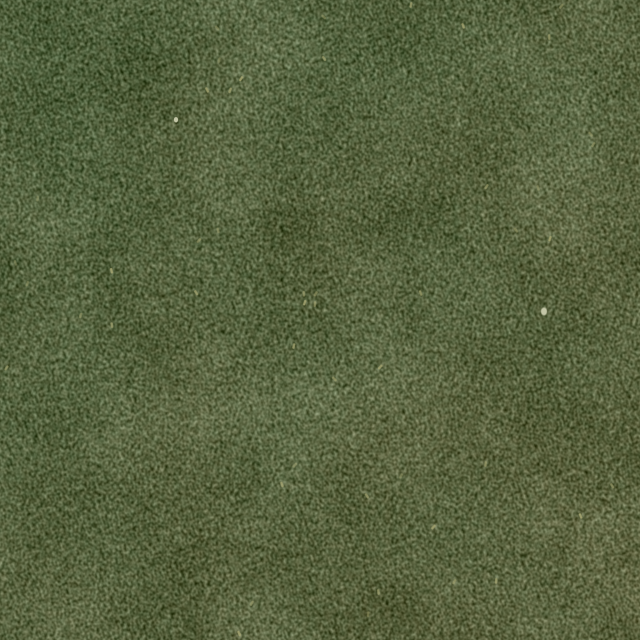
A three.js fragment shader for this texture:

```glsl
#define TURF_COLOR vec3(0.340, 0.384, 0.245)
#define STRAW_COLOR vec3(0.64, 0.64, 0.44)
#define PEBBLE_COLOR vec3(0.77, 0.78, 0.66)
#define WARM_SHIFT vec3(0.032, 0.006, 0.006)
#define GRAIN_SCALE 212.0
#define GRAIN_CONTRAST 0.265
#define PATCH_SCALE 4.0
#define PATCH_CONTRAST 0.055
#define STRAW_CELLS 60.0
#define STRAW_CENTER vec2(0.48, 0.53)
#define PEBBLE_CELLS 9.0
#define PEBBLE_SHARE 0.04

varying vec2 vUv;

float hash(vec2 p) {
  vec3 q = fract(vec3(p.xyx) * 0.1031);
  q += dot(q, q.yzx + 33.33);
  return fract((q.x + q.y) * q.z);
}

vec2 hash2(vec2 p) {
  return vec2(hash(p + 17.0), hash(p + 71.0));
}

mat2 rotation(float angle) {
  float c = cos(angle), s = sin(angle);
  return mat2(c, s, -s, c);
}

float cornerSlope(vec2 cell, vec2 offset) {
  float angle = 6.2832 * hash(cell);
  return dot(vec2(cos(angle), sin(angle)), offset);
}

float gradientNoise(vec2 p) {
  vec2 i = floor(p), f = fract(p);
  vec2 u = f * f * f * (f * (f * 6.0 - 15.0) + 10.0);
  vec2 e = vec2(1.0, 0.0);
  float low = mix(cornerSlope(i, f), cornerSlope(i + e, f - e), u.x);
  float high = mix(cornerSlope(i + e.yx, f - e.yx), cornerSlope(i + 1.0, f - 1.0), u.x);
  return mix(low, high, u.y);
}

// Broad mottling, from large stains down to small tufts
float patches(vec2 p) {
  float sum = 0.0, weight = 1.0;
  for (int i = 0; i < 5; i++) {
    sum += weight * gradientNoise(p);
    p = rotation(0.6) * p * 2.0 + 19.0;
    weight *= 0.82;
  }
  return sum;
}

// Short blades leaning both ways, slightly taller than wide
float grassGrain(vec2 uv) {
  vec2 stretch = vec2(1.0, 0.74) * GRAIN_SCALE;
  float left = gradientNoise(rotation(0.4) * uv * stretch.x * vec2(1.0, 0.95) + 300.0);
  float right = gradientNoise(rotation(-0.35) * uv * stretch + 500.0);
  float tufts = gradientNoise(uv * stretch * 0.55 + 700.0);
  return 0.6 * left + 0.65 * right + 0.35 * tufts;
}

// Dry blades: rare everywhere, crowded around one worn spot
float strawBlades(vec2 uv) {
  vec2 cell = floor(uv * STRAW_CELLS);
  vec2 seed = hash2(cell + 140.0);
  vec2 toCenter = (cell + 0.5) / STRAW_CELLS - STRAW_CENTER;
  float chance = 0.012 + 0.7 * exp(-dot(toCenter, toCenter) / 0.0009);
  vec2 p = fract(uv * STRAW_CELLS) - mix(vec2(0.35), vec2(0.65), seed);
  p = rotation((seed.x - 0.5) * 1.6) * p;
  p.y -= clamp(p.y, -0.15, 0.15);
  float blade = 1.0 - smoothstep(0.03, 0.19, length(p));
  return blade * step(hash(cell + 230.0), chance) * mix(0.4, 0.95, seed.y);
}

// A few small pale pebbles
float pebbles(vec2 uv) {
  vec2 cell = floor(uv * PEBBLE_CELLS);
  vec2 seed = hash2(cell + 410.0);
  vec2 p = fract(uv * PEBBLE_CELLS) - mix(vec2(0.15), vec2(0.85), seed);
  float radius = mix(0.035, 0.08, seed.y);
  float pebble = 1.0 - smoothstep(radius * 0.5, radius, length(p * vec2(1.15, 0.9)));
  return pebble * step(hash(cell + 520.0), PEBBLE_SHARE);
}

void main() {
  float tone = PATCH_CONTRAST * patches(vUv * PATCH_SCALE + 40.0)
             + GRAIN_CONTRAST * grassGrain(vUv);

  // Green towards the upper left, drier towards the lower right
  float warmth = 0.7 * (vUv.x - vUv.y) + 0.6 * gradientNoise(vUv * 5.0 + 90.0)
               + 0.9 * gradientNoise(vUv * 85.0 + 160.0);

  vec3 color = TURF_COLOR + tone + WARM_SHIFT * warmth;
  color = mix(color, STRAW_COLOR, strawBlades(vUv));
  color = mix(color, PEBBLE_COLOR, pebbles(vUv));
  gl_FragColor = vec4(clamp(color, 0.0, 1.0), 1.0);
}
```
